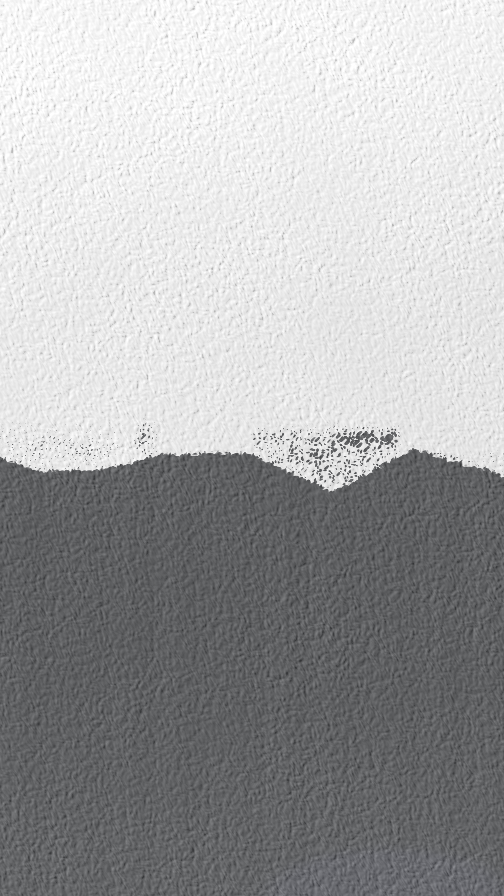
Write a WebGL 1 fragment shader that draws this texture.

```glsl
precision highp float;
uniform vec2 u_resolution;

vec2 hash2(vec2 p) {
  return fract(sin(vec2(dot(p, vec2(127.1, 311.7)), dot(p, vec2(269.5, 183.3)))) * 4375.85);
}

// Distance to the nearest scattered cell point
float cellular(vec2 p) {
  vec2 cell = floor(p), f = fract(p);
  float nearest = 4.0;
  for (int y = -1; y <= 1; y++) {
    for (int x = -1; x <= 1; x++) {
      vec2 o = vec2(float(x), float(y));
      vec2 d = o + hash2(cell + o) - f;
      nearest = min(nearest, dot(d, d));
    }
  }
  return sqrt(nearest);
}

float waves(vec2 p) {
  return sin(p.x + 1.7 * sin(p.y * 0.8)) * sin(p.y * 1.1 + 1.3 * sin(p.x * 0.7 + 2.0));
}

// Rough plaster: upright, warped bumps at two scales
float plasterHeight(vec2 p) {
  p += 0.004 * vec2(waves(p * 67.0), waves(p.yx * 79.0 + 4.0));
  vec2 slanted = vec2(p.x + 0.2 * p.y, 0.78 * p.y);
  return -cellular(slanted * 92.0) - 0.7 * cellular(slanted * 160.0 + 7.0);
}

float ramp(float a, float b, float x) {
  return clamp((x - a) / (b - a), 0.0, 1.0);
}

// Height of the border between the two paints
float paintEdge(float x) {
  return 0.488 - 0.014 * ramp(0.0, 0.08, x) + 0.003 * ramp(0.08, 0.22, x)
    + 0.015 * ramp(0.22, 0.32, x) + 0.003 * ramp(0.32, 0.49, x)
    - 0.0445 * ramp(0.49, 0.66, x) + 0.048 * ramp(0.66, 0.82, x)
    - 0.029 * ramp(0.82, 1.0, x);
}

float box(vec2 p, vec2 center, vec2 halfSize, float soft) {
  vec2 d = smoothstep(-soft, soft, halfSize - abs(p - center));
  return d.x * d.y;
}

void main() {
  vec2 uv = gl_FragCoord.xy / u_resolution;
  vec2 p = uv * vec2(1.0, 1.7778);
  float pixel = 1.0 / u_resolution.x;

  // Relief lit from the left and above
  vec2 toLight = vec2(-0.0021, 0.0014);
  float relief = plasterHeight(p - toLight) - plasterHeight(p + toLight);
  float patches = waves(p * 9.0) + 0.6 * waves(p * 23.0 + 3.0);
  relief *= 0.95 + 0.12 * patches;

  // Ragged paint border
  float speck = cellular(p * 118.0 + 0.4 * waves(p * 130.0));
  float above = (uv.y - paintEdge(uv.x)) * 1.7778;
  float ragged = above + 0.010 * (speck - 0.45) + 0.002 * waves(p * 60.0);
  float white = smoothstep(-1.0, 1.0, ragged / max(pixel, 0.0015));

  // Dark flecks where the white coat is thin, as a fleck radius in cells
  float thin = 0.40 * box(uv, vec2(0.645, 0.488), vec2(0.145, 0.033), 0.012);
  thin += 0.13 * box(uv, vec2(0.725, 0.506), vec2(0.07, 0.019), 0.012);
  thin += 0.36 * box(uv, vec2(0.29, 0.508), vec2(0.025, 0.022), 0.018);
  thin += 0.30 * box(uv, vec2(0.93, 0.487), vec2(0.10, 0.008), 0.01);
  thin += 0.26 * box(uv, vec2(0.08, 0.50), vec2(0.16, 0.025), 0.03);
  thin += 0.22 * smoothstep(0.014, 0.0, above);
  thin *= 0.55 + 0.95 * cellular(p * 24.0 + 2.0);
  thin *= mix(0.75, 1.0, smoothstep(0.01, 0.05, above));
  white *= smoothstep(-0.11, 0.11, speck - thin + 0.12);

  // Light coat, brightest at the top left
  float lightTone = mix(0.905, 0.96, smoothstep(0.6, 1.0, uv.y));
  lightTone += 0.02 * (0.5 - uv.x) + 0.005 * patches;
  float pits = smoothstep(0.35, 0.9, -relief);
  vec3 lightPaint = vec3(lightTone + 0.095 * relief - 0.12 * pits);

  // Grey coat with faint vertical brush streaks
  float streaks = sin(uv.x * 61.0 + sin(uv.x * 143.0)) + 0.6 * sin(uv.x * 227.0);
  float greyTone = 0.375 + 0.02 * smoothstep(0.3, 0.0, uv.y) + 0.005 * streaks + 0.004 * patches;
  vec3 greyPaint = greyTone * vec3(0.985, 0.995, 1.015) + 0.125 * relief - 0.04 * pits;
  float sheen = 1.0 - smoothstep(0.8, 1.1, length((uv - vec2(0.77, 0.0)) / vec2(0.25, 0.055)));
  greyPaint += sheen * vec3(0.02, 0.02, 0.032);

  gl_FragColor = vec4(clamp(mix(greyPaint, lightPaint, white), 0.0, 1.0), 1.0);
}
```
